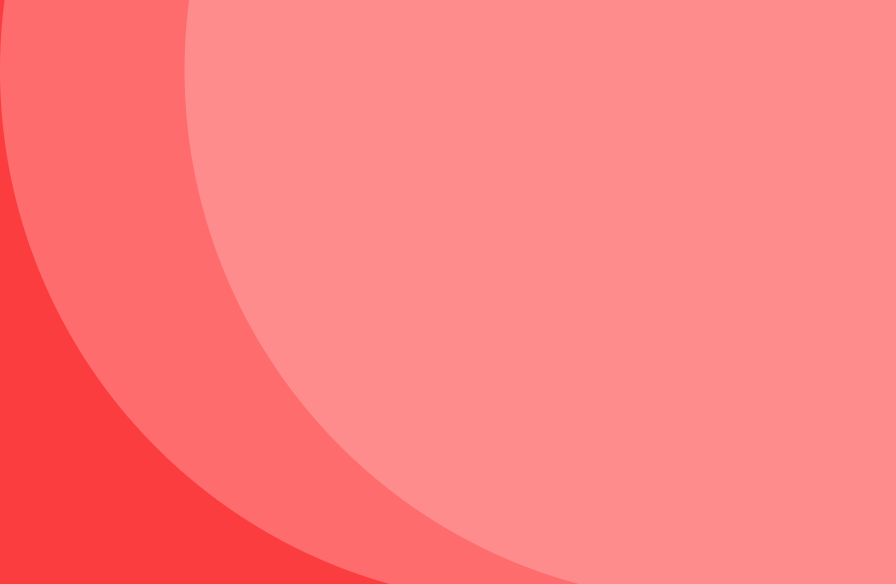
Write a Shadertoy shader that draws this background.

```glsl
#define BASE_COLOR vec3(0.99, 0.24, 0.25)
#define MIDDLE_COLOR vec3(0.995, 0.425, 0.428)
#define FRONT_COLOR vec3(1.0, 0.55, 0.55)
#define CENTER_HEIGHT 0.88
#define MIDDLE_LEFT 0.0
#define MIDDLE_RADIUS 0.914
#define FRONT_LEFT 0.316
#define FRONT_RADIUS 0.911

// Signed distance to a band with a round left end, open to the right
float roundedBand(vec2 point, float left, float radius) {
    vec2 offset = point - vec2(left + radius, CENTER_HEIGHT);
    offset.x = min(offset.x, 0.0);
    return length(offset) - radius;
}

// Coverage of a shape, smoothed over one pixel
float coverage(float dist, float pixelSize) {
    return clamp(0.5 - dist / pixelSize, 0.0, 1.0);
}

void mainImage(out vec4 fragColor, in vec2 fragCoord) {
    // Canvas height is one unit
    float pixelSize = 1.0 / iResolution.y;
    vec2 point = fragCoord * pixelSize;

    // Flat layers from back to front
    float middle = coverage(roundedBand(point, MIDDLE_LEFT, MIDDLE_RADIUS), pixelSize);
    float front = coverage(roundedBand(point, FRONT_LEFT, FRONT_RADIUS), pixelSize);

    vec3 color = mix(BASE_COLOR, MIDDLE_COLOR, middle);
    color = mix(color, FRONT_COLOR, front);
    fragColor = vec4(color, 1.0);
}
```
